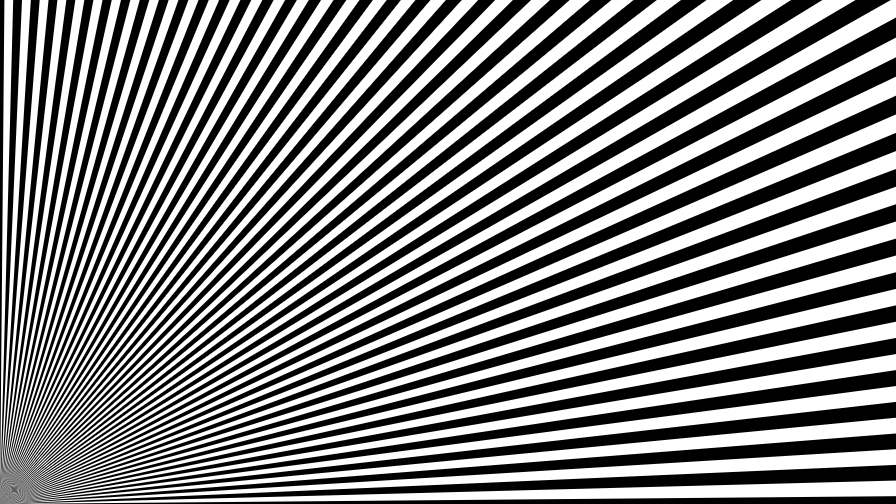
A WebGL 1 fragment shader for this pattern:

```glsl
precision highp float;
// Black and white rays fanning out from the lower left corner.

uniform vec2 u_resolution;

#define RAY_PERIOD radians(2.0)
#define FAN_CENTER vec2(0.0, 0.0)
#define WHITE_START 0.25
#define EDGE_PIXELS 1.0
#define DARK vec3(0.0)
#define LIGHT vec3(1.0)

// Integral of a square wave that is +1 then -1 over each unit.
float squareIntegral(float t) {
  return -0.5 * abs(2.0 * fract(t) - 1.0);
}

// Light share of a stripe pattern, averaged over the given width.
float stripeCoverage(float t, float width) {
  float rise = squareIntegral(t + 0.5 * width) - squareIntegral(t - 0.5 * width);
  return clamp(0.5 + 0.5 * rise / width, 0.0, 1.0);
}

void main() {
  // Units of canvas height
  vec2 p = gl_FragCoord.xy / u_resolution.y - FAN_CENTER;
  float pixel = EDGE_PIXELS / u_resolution.y;

  // Rays are stripes in angle; the filter widens toward the center
  float radius = max(length(p), 0.1 * pixel);
  float phase = atan(p.y, p.x) / RAY_PERIOD - WHITE_START;
  float width = pixel / (radius * RAY_PERIOD);

  gl_FragColor = vec4(mix(DARK, LIGHT, stripeCoverage(phase, width)), 1.0);
}
```
